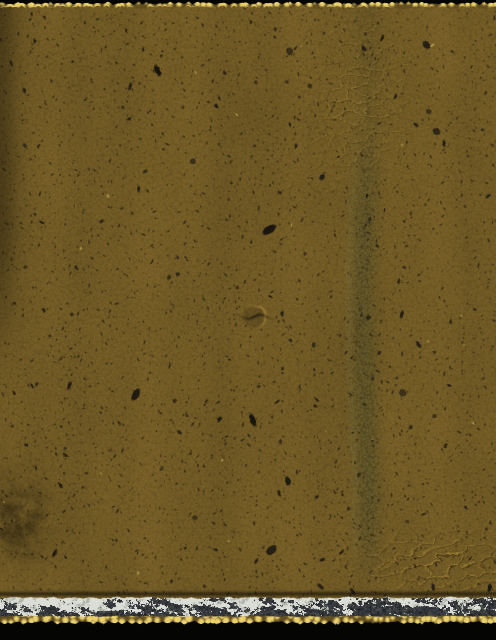
Reproduce this texture procedurally as a Shadertoy shader.

```glsl
// Aged ochre varnished board: dark specks, worn grey stripe, crackle and chipped black-and-white edges.
const vec3 OCHRE = vec3(0.455, 0.362, 0.148);
const vec3 UMBER = vec3(0.365, 0.295, 0.120);
const vec3 SOOT = vec3(0.085, 0.075, 0.055);
const vec3 STRAW = vec3(0.85, 0.76, 0.40);
const vec3 CHALK = vec3(0.86, 0.87, 0.84);
const vec3 SLATE = vec3(0.13, 0.13, 0.14);
const vec3 MOSS = vec3(0.31, 0.29, 0.15);
const float BOTTOM_EDGE = 0.027;
const float BAND_LOW = 0.037;
const float BAND_HIGH = 0.066;
const float TOP_EDGE = 0.995;
const float STRIPE_X = 0.572;

vec3 hash3(vec2 p) {
    vec3 q = fract(p.xyx * vec3(0.1031, 0.1030, 0.0973));
    q += dot(q, q.yxz + 33.33);
    return fract((q.xxy + q.yzz) * q.zyx);
}

// Smooth large-scale variation from layered, turned sines, about -1 to 1
float waves(vec2 p) {
    float sum = 0.0, amp = 0.5;
    for (int i = 0; i < 5; i++) {
        sum += amp * sin(p.x + 1.7 * sin(p.y * 0.8)) * cos(p.y + 1.3 * sin(p.x * 0.7));
        p = mat2(1.44, 1.20, -1.20, 1.44) * p + 3.1;
        amp *= 0.65;
    }
    return sum;
}

// Cellular noise: nearest and second nearest distance
vec2 cells(vec2 p) {
    vec2 id = floor(p), near = vec2(9.0);
    for (int y = -1; y <= 1; y++)
    for (int x = -1; x <= 1; x++) {
        vec2 c = id + vec2(x, y);
        float d = length(c + hash3(c).xy - p);
        near = d < near.x ? vec2(d, near.x) : vec2(near.x, min(near.y, d));
    }
    return near;
}

// Scattered ragged spots; size is the largest radius in canvas units
float specks(vec2 p, float grid, float share, float size, float soft, float seed) {
    vec2 q = p * grid, id = floor(q);
    float cover = 0.0;
    for (int y = -1; y <= 1; y++)
    for (int x = -1; x <= 1; x++) {
        vec2 c = id + vec2(x, y);
        vec3 h = hash3(c + seed), k = hash3(c + seed + 57.0);
        vec2 d = (q - c - h.xy) / grid;
        float angle = 1.57 + 2.4 * (k.x - 0.5);
        d = mat2(cos(angle), sin(angle), -sin(angle), cos(angle)) * d;
        d.x /= 1.0 + 1.4 * k.y * k.y;
        float r = size * mix(0.35, 1.0, k.z * k.z);
        float spot = 1.0 - smoothstep(-soft, soft, length(d) - r);
        cover = max(cover, spot * step(h.z, share) * mix(0.55, 1.0, k.y));
    }
    return cover;
}

// Raised crackle lit from the upper left
float crackle(vec2 p) {
    vec2 q = p + 0.006 * vec2(waves(p * 90.0), waves(p * 80.0 + 7.0));
    vec2 a = cells(q * 42.0), b = cells((q + vec2(-0.0016, 0.0022)) * 42.0);
    return smoothstep(0.0, 0.16, b.y - b.x) - smoothstep(0.0, 0.16, a.y - a.x);
}

float blob(vec2 p, vec2 centre, vec2 size) {
    vec2 d = (p - centre) / size;
    return exp(-dot(d, d));
}

void mainImage(out vec4 fragColor, in vec2 fragCoord) {
    vec2 p = fragCoord / iResolution.y;
    float width = iResolution.x / iResolution.y;
    float soft = max(0.0011, 0.8 / iResolution.y);

    // Varnish: mottling, faint vertical wipes and fine grain
    float mottle = waves(p * vec2(14.0, 9.0));
    float grain = cells(p * 230.0).x - 0.45 + 0.45 * (cells(p * 120.0 + 40.0).x - 0.45);
    float wipes = sin(p.x * 31.0 + 0.6 * sin(p.y * 5.0)) + 0.6 * sin(p.x * 83.0 + 1.0);
    float tone = 0.76 + 0.22 * mottle + 0.10 * wipes - 0.75 * grain;
    vec3 col = mix(UMBER, OCHRE, clamp(tone, -0.25, 1.25));

    // Worn vertical stripe, dark left margin and corner stain
    float along = smoothstep(0.07, 0.20, p.y) * (1.0 - 0.75 * smoothstep(0.62, 0.85, p.y));
    float sway = 0.005 * sin(p.y * 9.0);
    float stripe = exp(-pow((p.x - STRIPE_X - sway) / 0.017, 2.0)) * along;
    float pale = exp(-pow((p.x - STRIPE_X + 0.022 - sway) / 0.006, 2.0)) * along;
    col = mix(col, MOSS * (1.0 - 0.5 * grain), 0.62 * stripe);
    col += pale * vec3(0.010, 0.022, 0.025);
    float margin = exp(-pow(p.x / 0.028, 2.0)) * smoothstep(0.35, 0.65, p.y);
    float stain = blob(p, vec2(0.025, 0.185), vec2(0.055, 0.06)) * (0.75 + 0.7 * waves(p * 70.0));
    col *= 1.0 - 0.32 * margin - 0.42 * clamp(stain, 0.0, 1.0);

    // Crackled areas, strongest in the lower right corner
    float cracked = blob(p, vec2(0.70, 0.12), vec2(0.13, 0.045)) + 0.6 * blob(p, vec2(0.56, 0.84), vec2(0.07, 0.12));
    col *= 1.0 + 0.32 * cracked * crackle(p * vec2(0.8, 1.25));

    // Burst blister with a bright rim and a dark slit
    vec2 b = p - vec2(0.397, 0.505);
    float rim = abs(length(b + 0.002 * waves(p * 110.0)) - 0.018);
    col *= 1.0 - 0.15 * smoothstep(0.021, 0.014, length(b));
    col += vec3(0.14, 0.11, 0.06) * smoothstep(0.004, 0.0, rim) * smoothstep(-0.01, 0.018, b.x + 0.4 * b.y);
    col = mix(col, SOOT, 0.65 * blob(b, vec2(0.002, 0.003 * sin(b.x * 160.0)), vec2(0.021, 0.0025)));

    // Specks from dust to blots, plus a few pale flecks
    vec2 ragged = p + 0.0012 * vec2(waves(p * 400.0), waves(p * 370.0 + 5.0));
    float dust = 0.65 * specks(p, 105.0, 0.40, 0.0016, soft, 3.0);
    float dots = 0.85 * specks(ragged, 38.0, 0.30, 0.0029, soft, 19.0);
    float blots = specks(ragged, 11.0, 0.30, 0.0066, soft, 71.0);
    col = mix(col, SOOT, max(dust, max(dots, blots)));
    col = mix(col, STRAW, 0.6 * specks(p, 24.0, 0.06, 0.0022, soft, 113.0));

    // Bottom band: slate with flaked chalk, thinning toward the right
    float jag = 0.0022 * waves(vec2(p.x * 120.0, 2.0));
    float flakes = waves(p * vec2(75.0, 150.0)) + 0.5 * waves(p * 420.0);
    float bias = 0.22 - 0.45 * p.x / width + 28.0 * (p.y - 0.051);
    vec3 band = mix(SLATE + 0.16 * (0.5 - grain) * vec3(0.8, 0.9, 1.0), CHALK, smoothstep(-0.05, 0.16, flakes + bias));
    band = mix(band, vec3(0.39, 0.42, 0.35), 0.35 * smoothstep(0.1, 0.6, waves(p * 180.0 + 9.0)));
    col *= 1.0 - 0.5 * exp(-pow((p.y - BAND_HIGH - 0.006) / 0.004, 2.0));
    col = mix(band, col, smoothstep(-soft, soft, p.y - BAND_HIGH - jag));

    // Chipped straw fringes on both edges, then black beyond them
    float chips = cells(vec2(p.x * 95.0, p.y * 80.0)).x;
    vec3 fringe = mix(STRAW * 1.08, OCHRE * 0.85, smoothstep(0.2, 0.75, chips + 0.25 * mottle));
    float low = BOTTOM_EDGE + 0.006 * (chips - 0.4) + 0.5 * jag;
    float high = TOP_EDGE - 0.006 * (chips - 0.4) - 0.5 * jag;
    col = mix(fringe, col, smoothstep(-soft, soft, p.y - BAND_LOW - 0.6 * jag));
    col = mix(col, fringe, smoothstep(-soft, soft, p.y - high + 0.006));
    float inside = smoothstep(-soft, soft, p.y - low) * smoothstep(-soft, soft, high - p.y);
    col = mix(vec3(0.02, 0.02, 0.015), col, inside);
    fragColor = vec4(clamp(col, 0.0, 1.0), 1.0);
}
```
